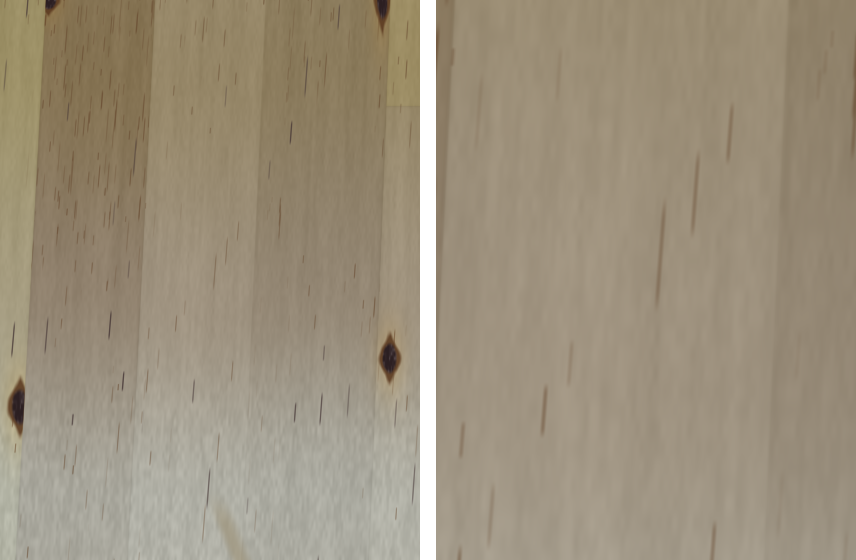
Left: the whole. Right: its middle third, enlarged.
This texture is drawn by a WebGL 1 fragment shader. Its source:

```glsl
precision highp float;
uniform vec2 u_resolution;

float hash(vec2 p) {
  return fract(sin(dot(p, vec2(127.1, 311.7))) * 43758.5453);
}

float noise(vec2 p) {
  vec2 i = floor(p), f = fract(p);
  f = f * f * (3.0 - 2.0 * f);
  return mix(mix(hash(i), hash(i + vec2(1.0, 0.0)), f.x),
             mix(hash(i + vec2(0.0, 1.0)), hash(i + 1.0), f.x), f.y);
}

// Tapered vertical dashes, at most one per cell
float pores(vec2 p, vec2 cell, float density, float width) {
  p.y += cell.y * hash(vec2(floor(p.x / cell.x), 3.0));
  vec2 id = floor(p / cell);
  vec2 f = (fract(p / cell) - 0.5) * cell;
  f.x -= cell.x * 0.6 * (hash(id + 7.0) - 0.5) + f.y * 0.03;
  float halfLength = cell.y * mix(0.12, 0.46, hash(id + 19.0));
  float taper = 1.0 - f.y * f.y / (halfLength * halfLength);
  float dash = (1.0 - smoothstep(0.0, width, abs(f.x))) * smoothstep(0.0, 0.7, taper);
  return dash * smoothstep(0.0, 0.06, density - hash(id)) * mix(0.4, 1.0, hash(id + 31.0));
}

// Lens with pointed ends: scorched rim, dark cracked core
vec3 addKnot(vec3 wood, vec2 p, vec2 center, vec2 size, float mask) {
  vec2 q = (p - center) / size;
  q.x += 0.12 * (noise(q * 3.0 + center * 40.0) - 0.5);
  float profile = 1.0 - smoothstep(0.0, 1.0, abs(q.y));
  float d = abs(q.x) - profile;
  float halo = exp(-dot(q, q) * 0.45);
  wood = mix(wood, wood * vec3(1.06, 1.0, 0.87), halo * mask);
  float rim = (1.0 - smoothstep(-0.1, 0.3, d)) * (1.0 - smoothstep(0.8, 1.1, abs(q.y)));
  wood = mix(wood, vec3(0.36, 0.23, 0.13), rim * mask * 0.9);
  float core = 1.0 - smoothstep(0.55, 0.8, length(q * vec2(1.0, 1.25)));
  vec3 heart = vec3(0.17, 0.12, 0.13) + 0.16 * pow(noise(q * 6.0 + 5.0), 3.0);
  return mix(wood, heart, core * mask);
}

void main() {
  vec2 p = gl_FragCoord.xy / u_resolution.y;
  float y = p.y;
  // Coordinate across the boards, which lean slightly
  float u = p.x + (0.055 - 0.025 * p.x) * (1.0 - y);
  vec2 g = vec2(u, y);

  // Soft membership of each board
  float s1 = smoothstep(0.0805, 0.0835, u);
  float s2 = smoothstep(0.2755, 0.2785, u);
  float s3 = smoothstep(0.473, 0.477, u);
  float s4 = smoothstep(0.6955, 0.6985, u);
  float left = 1.0 - s1;
  float brown = s1 - s2;
  float dull = s3 - s4;
  float crossCut = s4 * smoothstep(0.809, 0.812, y);

  // Warm at the top, grey daylight towards the bottom
  float drift = y + 0.07 * (noise(g * vec2(5.0, 4.0)) - 0.5);
  vec3 wood = mix(vec3(0.605, 0.558, 0.482), vec3(0.568, 0.510, 0.385),
                  smoothstep(0.45, 0.9, drift));
  wood = mix(vec3(0.685, 0.685, 0.645), wood, smoothstep(0.08, 0.5, drift));
  float fade = mix(0.45, 1.0, smoothstep(0.1, 0.6, y));
  wood += fade * (left * vec3(0.04, 0.05, 0.01) - brown * vec3(0.045, 0.058, 0.06)
        + (s2 - s3) * vec3(0.018, 0.016, 0.018) - dull * vec3(0.028, 0.032, 0.03)
        + s4 * vec3(0.025, 0.023, 0.02) + crossCut * vec3(0.02, 0.02, -0.015));

  // Broad bands, fine fibres and glints in the daylight
  wood += 0.028 * (noise(vec2(u * 55.0, y * 2.0)) - 0.5);
  wood += 0.026 * (noise(vec2(u * 170.0, y * 14.0)) - 0.5);
  wood += 0.022 * (noise(g * vec2(330.0, 90.0)) - 0.5);
  float daylight = 1.0 - smoothstep(0.2, 0.45, y);
  wood += 0.06 * daylight * (noise(g * vec2(230.0, 65.0)) - 0.5);

  // Seams
  float seam = exp(-abs(u - 0.082) * 500.0) + exp(-abs(u - 0.277) * 500.0)
             + 0.5 * exp(-abs(u - 0.475) * 500.0) + exp(-abs(u - 0.697) * 500.0);
  wood -= 0.04 * seam;
  wood -= 0.03 * s4 * exp(-abs(y - 0.81) * 500.0);

  // Brown pores, crowded in the upper brown board
  float density = 0.07 + 0.42 * brown * smoothstep(0.35, 0.65, y) + 0.13 * smoothstep(0.75, 1.0, y);
  for (int i = 0; i < 3; i++) {
    float k = float(i);
    float mark = pores(g + k * vec2(0.137, 0.271), vec2(0.015 + 0.004 * k, 0.05 + 0.02 * k), density, 0.0022);
    wood = mix(wood, vec3(0.39, 0.27, 0.17), mark * 0.55);
  }
  // Sparse dark splits
  float split = pores(g + vec2(0.03, 0.08), vec2(0.06, 0.10), 0.24, 0.0024);
  wood = mix(wood, vec3(0.26, 0.20, 0.20), split * 0.8);

  // Warm smudge near the lower edge
  float smudgeX = p.x - 0.41 + 0.4 * (y - 0.04);
  float smudge = smoothstep(-0.02, 0.0, smudgeX) * (1.0 - smoothstep(0.005, 0.03, smudgeX))
               * (1.0 - smoothstep(0.06, 0.13, y));
  wood = mix(wood, vec3(0.62, 0.58, 0.48), smudge * 0.65);

  // Knots, cut off where a board ends
  wood = addKnot(wood, p, vec2(0.696, 0.36), vec2(0.018, 0.048), 1.0);
  wood = addKnot(wood, p, vec2(0.036, 0.273), vec2(0.021, 0.056), left);
  wood = addKnot(wood, p, vec2(0.087, 1.0), vec2(0.019, 0.03), s1);
  wood = addKnot(wood, p, vec2(0.683, 1.005), vec2(0.014, 0.07), 1.0 - s4);

  gl_FragColor = vec4(clamp(wood, 0.0, 1.0), 1.0);
}
```
